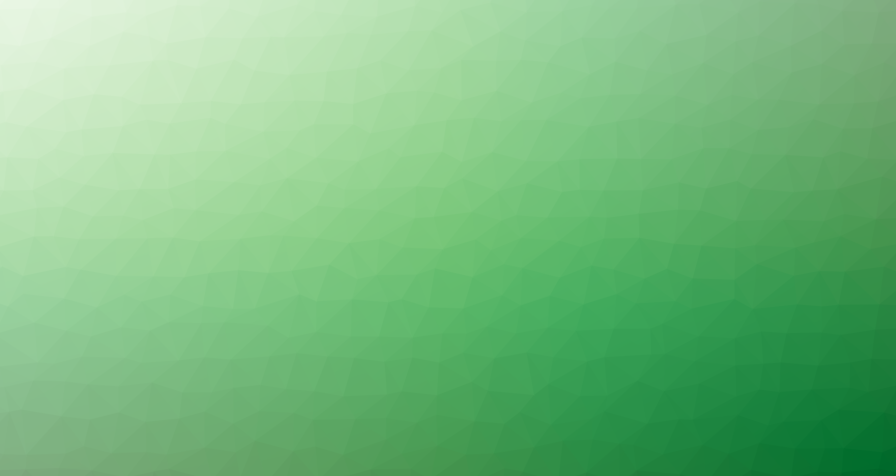
A WebGL 2 fragment shader for this background:

```glsl
#version 300 es
precision highp float;
// Low-poly green backdrop: a jittered grid is split into triangles, and each
// facet takes its colour from its centroid. A pale-to-dark ramp runs along x
// and another down y; the two are averaged in a perceptual colour space.
uniform vec2 u_resolution;
out vec4 fragColor;

const float CELL = 0.0613;               // grid spacing in canvas heights
const vec2 JITTER = vec2(0.64, 0.56);    // vertex scatter in cells
const float FLATNESS = 0.85;             // 1 = fully flat facets
const vec2 RAMP_RANGE = vec2(0.1, 0.9);  // part of the ramp on the canvas

const vec3 GREENS[9] = vec3[9](
  vec3(0.97, 0.99, 0.96), vec3(0.90, 0.96, 0.88), vec3(0.78, 0.91, 0.75),
  vec3(0.63, 0.85, 0.61), vec3(0.455, 0.77, 0.463), vec3(0.255, 0.67, 0.365),
  vec3(0.137, 0.545, 0.27), vec3(0.0, 0.427, 0.173), vec3(0.0, 0.267, 0.106));

// Linear RGB to white-normalised XYZ, column by column
const mat3 RGB_TO_XYZ = mat3(
  0.434, 0.213, 0.018, 0.376, 0.715, 0.109, 0.190, 0.072, 0.873);

vec2 hash2(vec2 p) {
  vec3 q = fract(p.xyx * vec3(0.1031, 0.1030, 0.0973));
  q += dot(q, q.yzx + 33.33);
  return fract((q.xx + q.yz) * q.zy);
}

vec3 ramp(float t) {
  float s = clamp(t, 0.0, 1.0) * 8.0;
  int i = min(int(s), 7);
  return mix(GREENS[i], GREENS[i + 1], s - float(i));
}

vec3 toPerceptual(vec3 rgb) {
  return pow(RGB_TO_XYZ * pow(rgb, vec3(2.2)), vec3(1.0 / 3.0));
}

vec3 fromPerceptual(vec3 c) {
  vec3 linear = inverse(RGB_TO_XYZ) * (c * c * c);
  return pow(clamp(linear, 0.0, 1.0), vec3(1.0 / 2.2));
}

// Grid vertex moved off its lattice position, in cells
vec2 vertex(vec2 id) {
  return id + (hash2(id + 57.0) - 0.5) * JITTER;
}

// Signed distance to the left of the line from a to b
float edge(vec2 p, vec2 a, vec2 b) {
  vec2 d = normalize(b - a), r = p - a;
  return d.x * r.y - d.y * r.x;
}

// Centroid of a counterclockwise triangle, weighted by soft coverage
vec3 facet(vec2 p, vec2 a, vec2 b, vec2 c, float soft) {
  float inside = min(edge(p, a, b), min(edge(p, b, c), edge(p, c, a)));
  float cover = smoothstep(-soft, soft, inside);
  return vec3((a + b + c) / 3.0, 1.0) * cover;
}

// Both facets of a quad, cut along its shorter diagonal
vec3 quad(vec2 p, vec2 id, float soft) {
  vec2 a = vertex(id), b = vertex(id + vec2(1, 0));
  vec2 c = vertex(id + vec2(1, 1)), d = vertex(id + vec2(0, 1));
  if (distance(a, c) < distance(b, d))
    return facet(p, a, b, c, soft) + facet(p, a, c, d, soft);
  return facet(p, a, b, d, soft) + facet(p, b, c, d, soft);
}

// Centroid of the facet that covers p, blended at its edges
vec2 facetCentre(vec2 p, float soft) {
  vec3 sum = vec3(0.0);
  for (int y = -1; y <= 1; y++)
    for (int x = -1; x <= 1; x++)
      sum += quad(p, floor(p) + vec2(x, y), soft);
  return sum.xy / max(sum.z, 0.0001);
}

// Average of the horizontal and the downward ramp
vec3 backdrop(vec2 uv) {
  vec2 t = mix(RAMP_RANGE.xx, RAMP_RANGE.yy, vec2(uv.x, 1.0 - uv.y));
  return fromPerceptual(0.5 * (toPerceptual(ramp(t.x)) + toPerceptual(ramp(t.y))));
}

void main() {
  vec2 canvas = vec2(u_resolution.x / u_resolution.y, 1.0);
  vec2 p = gl_FragCoord.xy / u_resolution.y / CELL;
  float soft = 0.8 / (u_resolution.y * CELL);
  vec2 centre = mix(p, facetCentre(p, soft), FLATNESS);
  fragColor = vec4(backdrop(centre * CELL / canvas), 1.0);
}
```
